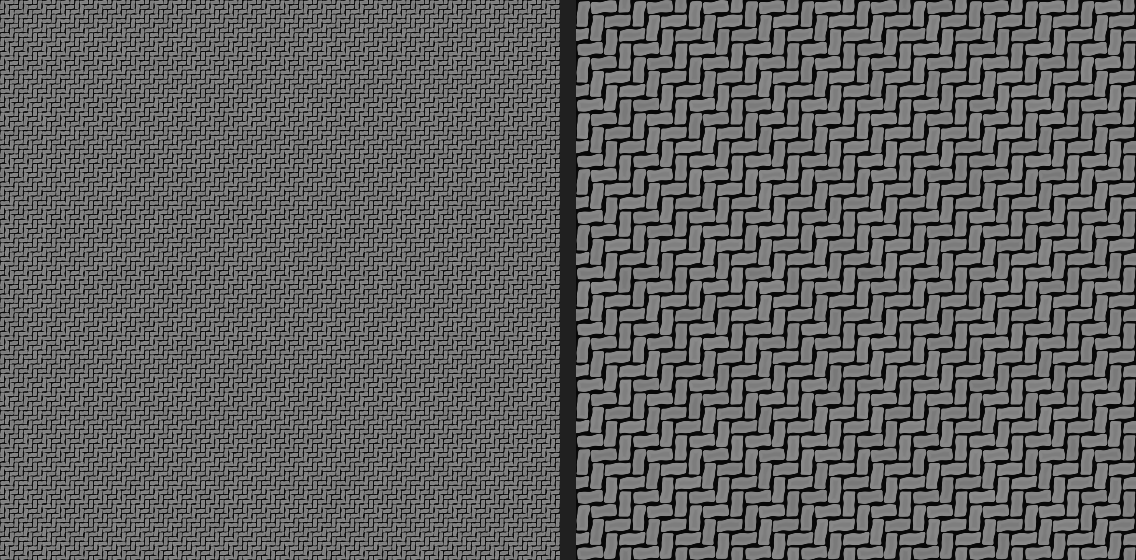
Left, the full canvas; right, a detail of the centre.
A Shadertoy shader for this pattern:

```glsl
// Grey herringbone weave: two-by-one blocks on black joints, 30 repeats each way.
// Each unit cell finds its block from a diagonal count modulo four, then a
// skewed rounded box with ragged edges cuts the face out of the joint.

const float TAU = 6.2831853;
const float UNITS = 120.0; // four units per repeat

float hash(vec2 p) {
    vec3 q = fract(vec3(p.xyx) * 0.1031);
    q += dot(q, q.yzx + 33.33);
    return fract((q.x + q.y) * q.z);
}

float roundedBox(vec2 p, vec2 halfSize, float radius) {
    vec2 d = abs(p) - halfSize + radius;
    return length(max(d, 0.0)) + min(max(d.x, d.y), 0.0) - radius;
}

// Layered sines with whole periods across the canvas
float raggedness(vec2 uv) {
    return 0.5 * sin(TAU * dot(uv, vec2(90.0, 60.0)) + 0.6)
         + 0.3 * sin(TAU * dot(uv, vec2(-120.0, 150.0)) + 1.7)
         + 0.2 * sin(TAU * dot(uv, vec2(67.0, -41.0)));
}

void mainImage(out vec4 fragColor, in vec2 fragCoord) {
    vec2 uv = fragCoord / iResolution.xy;
    vec2 p = uv * UNITS;
    float pixel = UNITS / min(iResolution.x, iResolution.y);

    // Phases 0 and 1 form lying blocks, 2 and 3 the bottom and top of upright ones
    vec2 cell = floor(p);
    float phase = mod(cell.x + cell.y, 4.0);
    bool lying = phase < 1.5;
    vec2 center = cell + (lying ? vec2(1.0 - phase, 0.5) : vec2(0.5, 3.0 - phase));

    // Turn upright blocks to lie flat, then skew the long sides
    vec2 q = p - center;
    if (!lying) q = q.yx;
    q.y -= 0.1 * q.x;

    float dist = roundedBox(q, vec2(0.91, 0.41), 0.14) + 0.06 * raggedness(uv);
    float face = 1.0 - smoothstep(-0.5 * pixel, 0.5 * pixel, dist);

    // Nearly flat faces, a little lighter at the rim and varied by block
    float tone = mix(0.485, 0.525, smoothstep(-0.36, -0.16, dist));
    tone += 0.03 * (hash(mod(center, UNITS)) - 0.5);
    fragColor = vec4(vec3(mix(0.03, tone, face)), 1.0);
}
```
